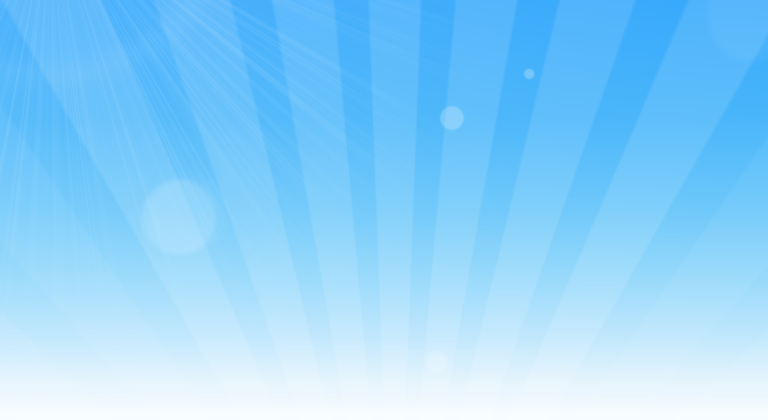
Give the GLSL for this background, as a WebGL 1 fragment shader.

```glsl
precision highp float;
// A bright sky fading from blue to a white horizon. Broad sunbeams fan out
// from a point below the frame; fine streaks, a faint halo and soft light
// discs spread from a source beyond the upper left corner.
uniform vec2 u_resolution;

const vec2 FAN_CENTER = vec2(0.940, -0.643);
const vec2 LIGHT_SOURCE = vec2(0.12, 1.24);

float hash(float n) {
  n = fract(n * 0.1031);
  n *= n + 33.33;
  return fract(n * (n + n));
}

float noise(float x) {
  float cell = floor(x);
  float f = fract(x);
  return mix(hash(cell), hash(cell + 1.0), f * f * (3.0 - 2.0 * f));
}

// Vertical gradient, from the horizon (0) to the zenith (1)
vec3 skyColor(float h) {
  vec3 c = mix(vec3(0.97, 0.99, 1.0), vec3(0.91, 0.962, 0.99), smoothstep(0.0, 0.08, h));
  c = mix(c, vec3(0.75, 0.905, 0.99), clamp((h - 0.08) / 0.12, 0.0, 1.0));
  c = mix(c, vec3(0.59, 0.85, 0.985), clamp((h - 0.20) / 0.14, 0.0, 1.0));
  c = mix(c, vec3(0.43, 0.785, 0.98), clamp((h - 0.34) / 0.16, 0.0, 1.0));
  c = mix(c, vec3(0.28, 0.71, 0.98), clamp((h - 0.50) / 0.22, 0.0, 1.0));
  return mix(c, vec3(0.21, 0.66, 0.985), clamp((h - 0.72) / 0.28, 0.0, 1.0));
}

// Beams whose spacing widens away from the vertical axis
float sunbeams(vec2 p, vec2 center) {
  vec2 d = p - center;
  float angle = abs(atan(d.x, d.y));
  float index = (sqrt(0.0144 + 0.044 * angle) - 0.12) / 0.022;
  float offset = abs(fract(index + 0.5) - 0.5);
  float beam = 1.0 - smoothstep(0.29, 0.33, offset);
  return beam * (1.0 - 0.55 * smoothstep(3.4, 3.6, index));
}

// Thin streaks: two scales of noise around the source
float streaks(vec2 p, vec2 source) {
  vec2 d = p - source;
  float angle = atan(d.x, -d.y) + 4.0;
  float lines = noise(angle * 150.0) * noise(angle * 55.0);
  return lines * (1.0 - smoothstep(0.45, 1.25, length(d)));
}

float disc(vec2 p, vec2 center, float radius, float blur) {
  return 1.0 - smoothstep(radius - blur, radius + blur, length(p - center));
}

float halo(vec2 p, vec2 center, float radius, float width) {
  float d = (length(p - center) - radius) / width;
  return exp(-d * d);
}

vec3 lighten(vec3 color, float amount) {
  return mix(color, vec3(1.0), amount);
}

void main() {
  vec2 p = gl_FragCoord.xy / u_resolution.y;
  vec3 color = skyColor(p.y);

  // Glow and beams
  float d = length(p - LIGHT_SOURCE);
  color = lighten(color, 0.10 * exp(-d * d * 0.9));
  color = lighten(color, 0.115 * sunbeams(p, FAN_CENTER));

  // Streaks and halo
  color = lighten(color, 0.13 * streaks(p, LIGHT_SOURCE));
  color = lighten(color, 0.045 * halo(p, LIGHT_SOURCE, 0.42, 0.035));

  // Light discs
  color = lighten(color, 0.14 * disc(p, vec2(0.426, 0.483), 0.088, 0.010));
  color = lighten(color, 0.05 * disc(p, vec2(0.450, 0.490), 0.092, 0.016));
  color = lighten(color, 0.24 * disc(p, vec2(1.076, 0.719), 0.028, 0.004));
  color = lighten(color, 0.26 * disc(p, vec2(1.260, 0.824), 0.012, 0.004));
  color = lighten(color, 0.20 * disc(p, vec2(1.040, 0.138), 0.025, 0.007));
  color = lighten(color, 0.05 * disc(p, vec2(1.790, 0.960), 0.105, 0.015));

  gl_FragColor = vec4(color, 1.0);
}
```
